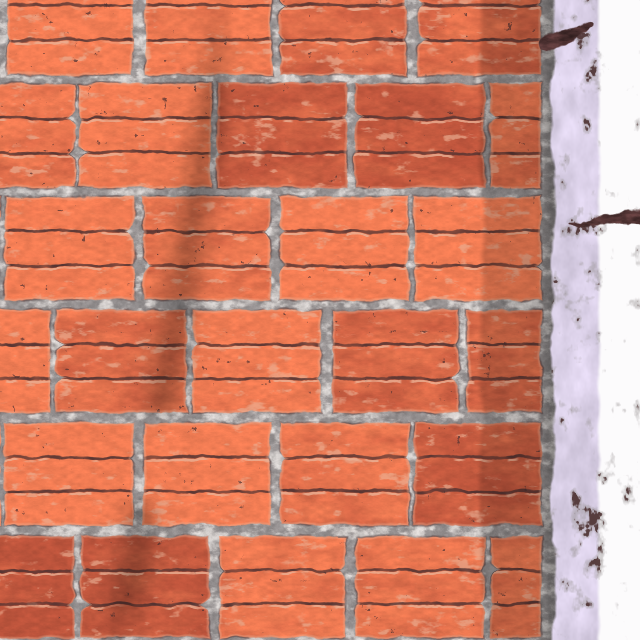
Write a WebGL 2 fragment shader that draws this texture.

```glsl
#version 300 es
precision highp float;
// Grooved clay block wall in running bond, ending at a weathered whitewashed pillar.

#define ROW_H 0.1764      // course height
#define ROW_TOP 0.1237    // first bed joint, measured from the top
#define COL_W 0.2135      // block pitch
#define BED 0.0085        // half thickness of bed joints
#define JOINT 0.0075      // half thickness of upright joints
#define GROOVE 0.0018     // half thickness of grooves
#define WALL_END 0.845    // right end of the blocks
#define PILLAR_X 0.864    // left edge of the pillar
#define WHITE_X 0.936     // where the pillar turns sunlit
#define WEAR 0.009        // raggedness of block edges

uniform vec2 u_resolution;
out vec4 outColor;

const vec3 ORANGE = vec3(0.95, 0.49, 0.33);
const vec3 RED = vec3(0.74, 0.33, 0.235);
const vec3 PALE = vec3(0.92, 0.69, 0.58);
const vec3 GREY = vec3(0.60, 0.58, 0.58);
const vec3 LIME = vec3(0.86, 0.84, 0.83);
const vec3 DARK = vec3(0.30, 0.19, 0.19);
const vec3 LAVENDER = vec3(0.85, 0.81, 0.90);
const vec3 WHITE = vec3(0.99, 0.985, 0.99);

float hash(vec2 p) {
  return fract(sin(dot(p, vec2(127.1, 311.7))) * 43758.5453);
}

float noise(vec2 p) {
  vec2 i = floor(p), f = fract(p);
  f = f * f * (3.0 - 2.0 * f);
  return mix(mix(hash(i), hash(i + vec2(1, 0)), f.x),
             mix(hash(i + vec2(0, 1)), hash(i + vec2(1, 1)), f.x), f.y);
}

float fbm(vec2 p) {
  float sum = 0.0, amp = 0.53;
  for (int i = 0; i < 4; i++) {
    sum += amp * noise(p);
    p = p * 2.03 + 17.3;
    amp *= 0.5;
  }
  return sum;
}

// Distance to a twig that thickens from radius ra at a to rb at b.
float twig(vec2 p, vec2 a, vec2 b, float ra, float rb) {
  vec2 ab = b - a;
  float t = clamp(dot(p - a, ab) / dot(ab, ab), 0.0, 1.0);
  return length(p - a - ab * t) - mix(ra, rb, t);
}

// Half width of an upright joint, chipped wider where grooves meet it.
float jointWidth(vec2 id, float grooveDist, float strip) {
  float chip = hash(id * 3.7 + strip) * max(0.0, 1.0 - grooveDist / 0.014);
  return JOINT * mix(0.4, 1.3, hash(id)) + 0.015 * chip * chip;
}

vec3 wall(vec2 p, float soft) {
  vec2 q = p + WEAR * (vec2(fbm(p * 45.0), fbm(p * 38.0 + 9.0)) - 0.5);

  // Block cell: alternate courses shift by about half a block.
  float row = floor((q.y - ROW_TOP) / ROW_H);
  float v = q.y - ROW_TOP - row * ROW_H;
  float shift = mod(row, 2.0) < 0.5 ? 0.102 + 0.019 * cos(row * 1.5708) : 0.003;
  float col = floor((q.x - shift) / COL_W);
  float u = q.x - shift - col * COL_W;
  vec2 id = vec2(col, row);

  // Two grooves split each block into three strips.
  float bed = BED * (0.75 + 0.4 * p.y);
  float stripH = (ROW_H - 2.0 * bed) / 3.0;
  float strip = clamp(floor((v - bed) / stripH + 0.5), 1.0, 2.0);
  float g = v - bed - strip * stripH;

  float side = min(u - jointWidth(id, abs(g), strip),
                   COL_W - u - jointWidth(id + vec2(1, 0), abs(g), strip + 5.0));
  side = min(side, WALL_END - q.x);
  float d = min(side, min(v - bed, ROW_H - v - bed));

  // Fired clay: tone per block, streaks, pale dust and pits.
  float tone = hash(id + 4.3) * 0.75 + 0.25 * p.y + 0.5 * (fbm(p * vec2(18, 45)) - 0.5);
  vec3 clay = mix(ORANGE, RED, smoothstep(0.3, 0.95, tone));
  clay *= 0.9 + 0.2 * fbm(p * vec2(90, 160));
  clay = mix(clay, PALE, 0.65 * smoothstep(0.62, 0.8, fbm(p * vec2(40, 75) + 31.0)));
  clay = mix(clay, DARK, 0.7 * smoothstep(0.77, 0.86, fbm(p * 85.0 + 3.0)));

  // Grooves with a broken light lip just below.
  float lip = 1.0 - smoothstep(0.001, 0.001 + soft, abs(g - 0.0045));
  clay = mix(clay, PALE, lip * 0.8 * smoothstep(0.35, 0.65, noise(p * vec2(60, 25))));
  float cut = 1.0 - smoothstep(GROOVE - 0.5 * soft, GROOVE + soft, abs(g));
  clay = mix(clay, DARK, cut * (0.6 + 0.35 * noise(p * 70.0)));
  clay = mix(clay, PALE, 0.4 * (1.0 - smoothstep(0.001, 0.005, d)));

  // Mortar: grey with limy crumbs and a dark line around the blocks.
  vec3 mortar = mix(GREY, LIME, smoothstep(0.38, 0.72, fbm(p * vec2(55, 80) + 7.0)));
  mortar *= 0.82 + 0.3 * fbm(p * 150.0);
  float crack = smoothstep(-0.004, 0.0, d) * smoothstep(0.35, 0.7, fbm(p * 40.0 + 50.0));
  mortar = mix(mortar, DARK, 0.65 * crack);
  vec3 c = mix(mortar, clay, smoothstep(-soft, soft, d));

  // Cast shadows: a slanted soft band and the shaded right end.
  float band = (p.x - 0.36 + 0.17 * p.y) / 0.03;
  c *= 1.0 - 0.25 * exp(-band * band) * smoothstep(0.25, 0.6, noise(p * 7.0));
  c *= 1.0 - 0.17 * smoothstep(0.752, 0.764, p.x + 0.01 * noise(p * 20.0));
  return c * (1.0 - 0.2 * smoothstep(WALL_END - 0.004, PILLAR_X, p.x));
}

vec3 pillar(vec2 p) {
  float edge = WHITE_X + 0.008 * (fbm(p * 25.0) - 0.5);
  float sunlit = smoothstep(edge - 0.004, edge + 0.004, p.x);
  vec3 shade = LAVENDER * (0.88 + 0.25 * fbm(p * vec2(45, 25)));
  vec3 c = mix(shade, WHITE, sunlit);
  float stain = fbm(p * vec2(50, 36) + 21.0) - 0.07 * sunlit;
  c = mix(c, GREY, 0.5 * smoothstep(0.58, 0.75, stain));
  return mix(c, DARK, 0.9 * smoothstep(0.72, 0.78, stain));
}

void main() {
  vec2 p = gl_FragCoord.xy / u_resolution;
  p.y = 1.0 - p.y; // measured downwards
  float soft = max(0.0015, 1.0 / u_resolution.y);
  float edge = PILLAR_X + 0.016 * (fbm(p * vec2(30, 22)) - 0.5);
  vec3 c = mix(wall(p, soft), pillar(p), smoothstep(edge - 0.003, edge + 0.003, p.x));

  // Two dark twigs lying over the pillar.
  vec2 q = p + 0.014 * (vec2(fbm(p * 40.0), fbm(p * 45.0 + 5.0)) - 0.5);
  float d = min(twig(q, vec2(0.925, 0.04), vec2(0.855, 0.067), 0.005, 0.011),
                twig(q, vec2(0.89, 0.351), vec2(1.01, 0.337), 0.002, 0.013));
  vec3 bark = DARK * (0.5 + 1.1 * fbm(p * vec2(60, 140)));
  c = mix(c, bark, 1.0 - smoothstep(-soft, soft, d));
  outColor = vec4(clamp(c, 0.0, 1.0), 1.0);
}
```
